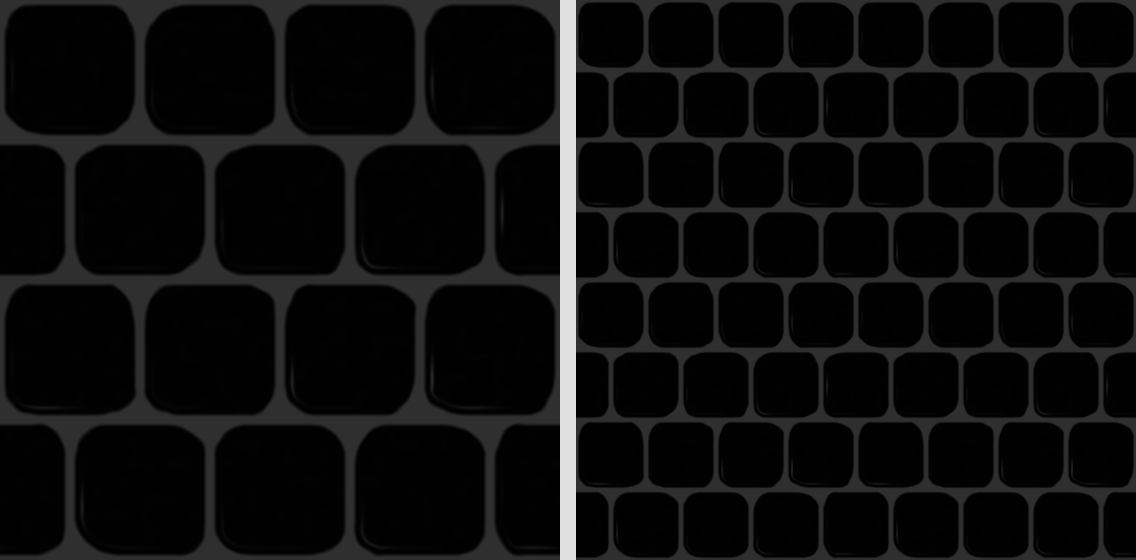
Left: one tile. Right: repeated 2 by 2.
Give the GLSL for this pattern, as a three.js fragment shader.

```glsl
// Staggered glossy black rounded tiles in dark grey grout, with faint rim glints.
varying vec2 vUv;

const float TILES = 4.0;          // tiles across and down
const float HALF_SIZE = 0.458;    // half a tile, in cell units
const float NOISE_PERIOD = 32.0;  // noise cells across the canvas
const vec3 GROUT = vec3(0.185);
const vec3 GLAZE = vec3(0.005);
const vec3 GLINT = vec3(0.24);

vec2 hash2(vec2 p) {
  vec3 q = fract(p.xyx * vec3(0.1031, 0.1030, 0.0973));
  q += dot(q, q.yzx + 33.33);
  return fract((q.xx + q.yz) * q.zy);
}

float latticeSlope(vec2 cell, vec2 offset, float period) {
  float angle = 6.2832 * hash2(mod(cell, period) + 7.0).x;
  return dot(vec2(cos(angle), sin(angle)), offset);
}

// Gradient noise that wraps after a whole number of cells
float gradientNoise(vec2 p, float period) {
  vec2 i = floor(p);
  vec2 f = fract(p);
  vec2 u = f * f * f * (f * (f * 6.0 - 15.0) + 10.0);
  vec2 e = vec2(1.0, 0.0);
  float low = mix(latticeSlope(i, f, period),
                  latticeSlope(i + e, f - e, period), u.x);
  float high = mix(latticeSlope(i + e.yx, f - e.yx, period),
                   latticeSlope(i + 1.0, f - 1.0, period), u.x);
  return mix(low, high, u.y);
}

// Approximate distance to a box whose corner is an ellipse of the given radii
float roundedBox(vec2 p, float halfSize, vec2 radii) {
  vec2 q = abs(p) - halfSize + radii;
  if (min(q.x, q.y) <= 0.0) return max(q.x - radii.x, q.y - radii.y);
  float k = length(q / radii);
  return k * (k - 1.0) / max(length(q / (radii * radii)), 0.0001);
}

// Each corner of each tile has its own pair of radii
vec2 cornerRadii(vec2 id, vec2 p) {
  vec2 h = hash2(id * 2.0 + step(0.0, p) + 19.0);
  return mix(vec2(0.17), vec2(0.34), h * h);
}

float spot(vec2 p, vec2 center, vec2 size) {
  vec2 q = (p - center) / size;
  return exp(-dot(q, q));
}

// Reflections on the left side, the bottom side and the corner between them
float rimGlint(vec2 p, float d, vec2 id) {
  vec2 place = hash2(id + 41.0);
  vec2 power = hash2(id + 67.0);
  float corner = pow(hash2(id + 83.0).x, 6.0);
  float left = spot(p, vec2(-0.42, -0.25 * place.x), vec2(0.1, 0.13));
  float bottom = spot(p, vec2(-0.25 * place.y, -0.42), vec2(0.17, 0.1));
  float bend = spot(p, vec2(-0.36), vec2(0.15));
  float amount = left * (0.06 + 0.6 * pow(power.x, 4.0))
               + bottom * (0.06 + 0.4 * pow(power.y, 4.0))
               + bend * corner;
  float band = (d + 0.045) / 0.013;
  return amount * exp(-band * band);
}

void main() {
  // Brick layout: every other row moves by half a tile
  vec2 grid = vUv * TILES;
  grid.x += 0.5 * (1.0 - mod(floor(grid.y), 2.0));
  vec2 id = mod(floor(grid), TILES);
  vec2 p = fract(grid) - 0.5;

  // Tile outline, slightly uneven at the corners only
  float grain = gradientNoise(vUv * NOISE_PERIOD, NOISE_PERIOD);
  float nearCorner = smoothstep(0.2, 0.36, min(abs(p.x), abs(p.y)));
  float d = roundedBox(p, HALF_SIZE, cornerRadii(id, p));
  d += 0.018 * grain * nearCorner;

  // Glaze with faint mottling, glints and a soft edge into the grout
  vec3 glaze = GLAZE + 0.004 * grain + GLINT * rimGlint(p, d, id);
  vec3 color = mix(glaze, GROUT, smoothstep(-0.012, 0.026, d));
  gl_FragColor = vec4(color, 1.0);
}
```
